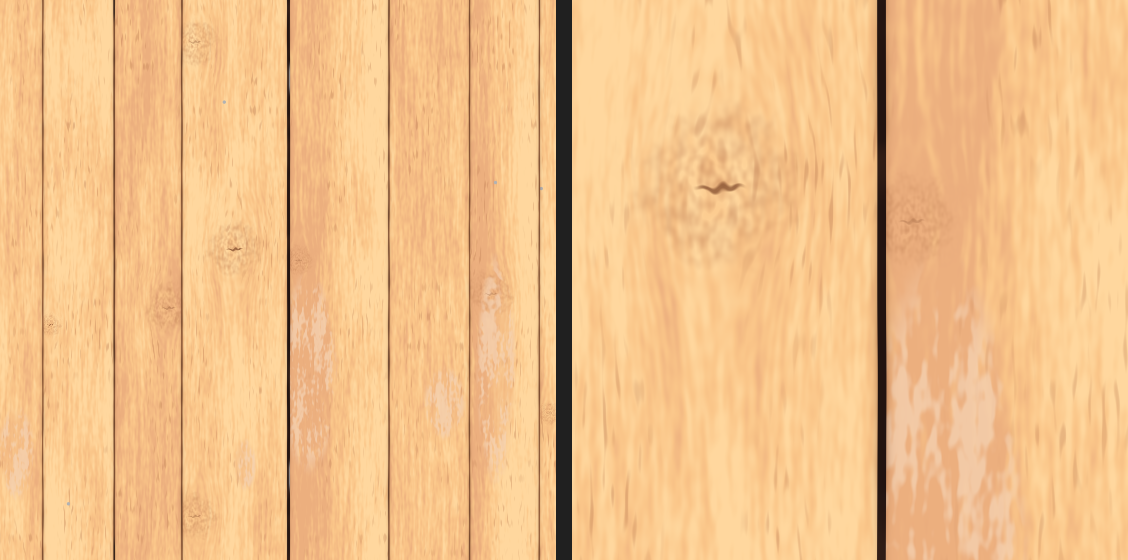
Left, the full canvas; right, a detail of the centre.
Write a WebGL 2 fragment shader that draws this texture.

```glsl
#version 300 es
precision highp float;
// Seven vertical softwood boards of uneven width, the outer one wrapping round.
// Each board has a cross gradient, stretched gradient-noise grain bent round
// its knots, fine pores, pale streaky wear and a dark seam on either side.
uniform vec2 u_resolution;
out vec4 fragColor;

#define GRAIN_CONTRAST 0.80
#define PORE_STRENGTH 0.45
#define KNOT_STRENGTH 0.42
#define WEAR_STRENGTH 0.70
#define SEAM_SHADOW 0.30
#define SPECK_CHANCE 0.02

const vec3 PALE = vec3(1.0, 0.845, 0.62);
const vec3 HONEY = vec3(0.982, 0.775, 0.535);
const vec3 ROSE = vec3(0.925, 0.685, 0.495);
const vec3 PORE = vec3(0.77, 0.52, 0.35);
const vec3 BROWN = vec3(0.50, 0.29, 0.17);
const vec3 GAP = vec3(0.10, 0.05, 0.045);
const vec3 WORN = vec3(0.96, 0.83, 0.71);
const vec3 SPECK = vec3(0.70, 0.70, 0.70);

// Seam: position, half width, darkness
const vec3 SEAMS[7] = vec3[7](
    vec3(0.077, 0.0011, 0.10), vec3(0.2055, 0.0014, 0.30),
    vec3(0.327, 0.0012, 0.20), vec3(0.519, 0.0026, 1.00),
    vec3(0.6995, 0.0012, 0.25), vec3(0.8445, 0.0011, 0.10),
    vec3(0.970, 0.0011, 0.10));
// Board: tone at its left and right edge, 0 pale to 1 rose
const vec2 TONES[7] = vec2[7](
    vec2(0.32, 0.46), vec2(0.30, 0.24), vec2(0.70, 0.60), vec2(0.36, 0.28),
    vec2(0.92, 0.06), vec2(0.60, 0.50), vec2(0.72, 0.02));
// Knot: centre, radius, crack
const vec4 KNOTS[8] = vec4[8](
    vec4(0.422, 0.555, 0.034, 0.9), vec4(0.350, 0.925, 0.028, 0.4),
    vec4(0.350, 0.078, 0.028, 0.4), vec4(0.303, 0.450, 0.030, 0.4),
    vec4(0.090, 0.420, 0.014, 0.8), vec4(0.537, 0.535, 0.018, 0.3),
    vec4(0.883, 0.475, 0.028, 0.3), vec4(0.988, 0.262, 0.014, 0.2));
// Wear: centre, half size
const vec4 WEAR[5] = vec4[5](
    vec4(0.555, 0.335, 0.055, 0.19), vec4(0.893, 0.340, 0.038, 0.22),
    vec4(0.030, 0.190, 0.035, 0.09), vec4(0.800, 0.280, 0.040, 0.07),
    vec4(0.440, 0.170, 0.022, 0.05));

float hash(vec2 cell) {
    uvec2 u = uvec2(ivec2(cell) + 4096);
    uint h = u.x * 1597334673u ^ u.y * 3812015801u;
    h = (h ^ (h >> 15)) * 2246822519u;
    h ^= h >> 13;
    return float(h & 65535u) / 65536.0;
}

float gradientDot(vec2 cell, vec2 offset) {
    float angle = 6.2832 * hash(cell);
    return dot(vec2(cos(angle), sin(angle)), offset);
}

float noise(vec2 p) {
    vec2 i = floor(p), f = p - i, e = vec2(1, 0);
    vec2 w = f * f * f * (f * (f * 6.0 - 15.0) + 10.0);
    return mix(mix(gradientDot(i, f), gradientDot(i + e, f - e), w.x),
               mix(gradientDot(i + e.yx, f - e.yx), gradientDot(i + 1.0, f - 1.0), w.x), w.y);
}

int boardAt(float x) {
    int count = 0;
    for (int i = 0; i < 7; i++) count += int(x > SEAMS[i].x);
    return count % 7;
}

void main() {
    vec2 p = gl_FragCoord.xy / u_resolution;
    float pixel = 1.0 / u_resolution.x;
    int board = boardAt(p.x);
    float left = SEAMS[(board + 6) % 7].x;
    float across = fract(p.x - left) / fract(SEAMS[board].x - left);

    // Knots: bend the grain, add broken rings and a thin centre crack
    vec2 g = vec2(fract(p.x - left) + float(board) * 3.0, p.y + float(board) * 7.0);
    float knot = 0.0, crack = 0.0;
    for (int i = 0; i < 8; i++) {
        vec4 k = KNOTS[i];
        if (boardAt(k.x) != board) continue;
        vec2 d = (p - k.xy) / k.z;
        float r = length(d) + 0.6 * noise(d * 1.5 + k.xy * 90.0) + 0.15 * noise(d * 6.0);
        g.x -= d.x * k.z * 0.7 * exp(-dot(d, d * vec2(0.5, 0.2)));
        knot += exp(-0.9 * r * r) * (0.4 + 0.25 * sin(r * 11.0) + 1.3 * noise(d * vec2(8.0, 5.0)));
        knot += exp(-14.0 * (r - 1.0) * (r - 1.0)) * (0.35 + 0.9 * noise(d * vec2(5.0, 3.0) + 20.0));
        float line = abs(d.y - 0.15 * noise(d * 4.0 + 9.0));
        crack += k.w * smoothstep(0.07, 0.01, line) * smoothstep(0.5, 0.25, abs(d.x));
    }

    // Grain: broad bands, contour figure, fibres
    g.x += 0.006 * noise(g * vec2(6.0, 3.0));
    float broad = noise(g * vec2(26.0, 2.2));
    float figure = sin(38.0 * noise(g * vec2(9.0, 0.9)) + 4.0 * broad);
    float fibre = 0.8 * noise(g * vec2(105.0, 7.0)) + noise(g * vec2(210.0, 24.0));
    fibre += 0.6 * noise(g * vec2(250.0, 75.0) + 13.0);
    float tone = mix(TONES[board].x, TONES[board].y, smoothstep(0.1, 0.95, across));
    tone += GRAIN_CONTRAST * (0.5 * broad + 0.08 * figure + 0.5 * fibre);
    tone += 0.35 * noise(g * vec2(9.0, 5.0) + 31.0);
    vec3 color = mix(PALE, HONEY, smoothstep(0.0, 0.55, tone));
    color = mix(color, ROSE, smoothstep(0.4, 1.0, tone));
    float pores = smoothstep(0.2, 0.5, noise(g * vec2(235.0, 38.0) + 57.0));
    pores *= smoothstep(-0.3, 0.4, noise(g * vec2(18.0, 6.0) + 11.0));
    color = mix(color, PORE, PORE_STRENGTH * pores);
    color = mix(color, PORE, clamp(KNOT_STRENGTH * knot, 0.0, 0.8));

    // Wear: rubbed pale streaks, ragged and fine
    float wear = 0.0;
    for (int i = 0; i < 5; i++) {
        vec2 d = (p - WEAR[i].xy) / WEAR[i].zw;
        if (boardAt(WEAR[i].x) == board) wear = max(wear, 1.0 - dot(d, d));
    }
    float streak = noise(g * vec2(45.0, 9.0) + 5.0) + 0.8 * noise(g * vec2(150.0, 32.0));
    streak += 0.6 * noise(g * vec2(240.0, 95.0));
    color = mix(color, ROSE, 0.35 * smoothstep(0.0, 0.7, wear));
    color = mix(color, WORN, WEAR_STRENGTH * smoothstep(0.0, 0.5, wear) * smoothstep(-0.15, 0.35, streak));
    color = mix(color, BROWN, min(0.8 * crack, 0.8));

    // Specks: sparse grey chips
    vec2 cell = floor(p * 14.0);
    vec2 center = 0.25 + 0.5 * vec2(hash(cell + 40.0), hash(cell + 80.0));
    float chip = length(fract(p * 14.0) - center) / 14.0;
    color = mix(color, SPECK, step(hash(cell), SPECK_CHANCE) * smoothstep(0.004, 0.002, chip));

    // Seams: soft shadow, then the gap with a few lit or blackened stretches
    for (int i = 0; i < 7; i++) {
        vec3 seam = SEAMS[i];
        float wobble = 0.0006 * noise(vec2(float(i) * 9.0 + 0.5, p.y * 12.0));
        float d = abs(p.x - seam.x + wobble) - seam.y;
        float rough = noise(vec2(float(i) * 5.0 + 0.5, p.y * 30.0));
        color = mix(color, BROWN, SEAM_SHADOW * (1.0 + rough) * exp(-max(d, 0.0) / 0.0018));
        float ends = float(i == 1) * smoothstep(0.45, 0.49, abs(p.y - 0.5));
        vec3 gap = mix(BROWN, GAP, clamp(seam.z + 0.3 * rough + ends, 0.0, 1.0));
        float lit = float(i == 3) * smoothstep(0.035, 0.01, abs(abs(p.y - 0.505) - 0.355));
        gap = mix(gap, SPECK, 0.75 * lit * smoothstep(-0.001, 0.002, p.x - seam.x));
        color = mix(color, gap, (0.8 + 0.15 * seam.z) * smoothstep(0.6 * pixel, -0.6 * pixel, d));
    }
    fragColor = vec4(color, 1.0);
}
```
